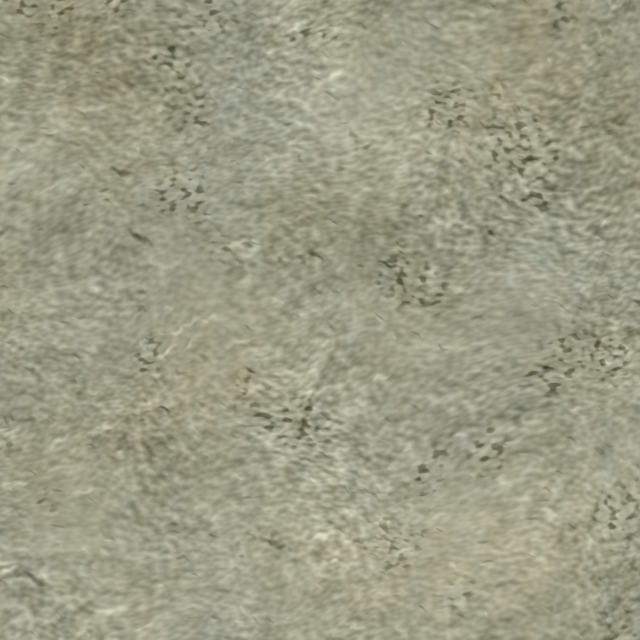
Write a three.js fragment shader that draws this texture.

```glsl
// Weathered grey-green stone: fine, soft, near-horizontal grain over broad clouds,
// with pale rising streaks, dark falling flecks and clusters of dark specks.
// Layered gradient noise sets the tone; flecks are scattered on jittered grids.

#define STONE_TONE 0.615
#define GRAIN_CONTRAST 0.125
#define CLOUD_CONTRAST 0.085
#define HUE_DRIFT 0.045
#define DARK_DEPTH 0.24
#define PALE_LIFT 0.11
#define CLUSTER_DEPTH 0.20
#define FALLING_TILT -0.36
#define RISING_TILT 0.24

varying vec2 vUv;

float hash(vec2 p) {
  return fract(sin(dot(p, vec2(127.1, 311.7))) * 43758.5453);
}

vec2 randomDirection(vec2 cell) {
  float angle = 6.2832 * hash(cell);
  return vec2(cos(angle), sin(angle));
}

// Gradient noise, roughly -0.7 to 0.7
float noise(vec2 p) {
  vec2 cell = floor(p);
  vec2 f = fract(p);
  vec2 u = f * f * f * (f * (f * 6.0 - 15.0) + 10.0);
  vec2 e = vec2(1.0, 0.0);
  float low = mix(dot(randomDirection(cell), f),
                  dot(randomDirection(cell + e.xy), f - e.xy), u.x);
  float high = mix(dot(randomDirection(cell + e.yx), f - e.yx),
                   dot(randomDirection(cell + e.xx), f - e.xx), u.x);
  return mix(low, high, u.y);
}

float clouds(vec2 p) {
  float sum = 0.0;
  float weight = 1.0;
  for (int i = 0; i < 3; i++) {
    sum += weight * noise(p);
    p = p * 2.1 + 17.3;
    weight *= 0.55;
  }
  return sum;
}

vec2 rotate(vec2 p, float angle) {
  float c = cos(angle);
  float s = sin(angle);
  return vec2(c * p.x + s * p.y, c * p.y - s * p.x);
}

// Soft lens-shaped flecks; share is the chance that a grid cell holds one
float flecks(vec2 p, float count, vec2 halfSize, float tilt, float share) {
  vec2 q = p * count;
  vec2 home = floor(q);
  float cover = 0.0;
  for (int y = -1; y <= 1; y++) {
    for (int x = -1; x <= 1; x++) {
      vec2 cell = home + vec2(float(x), float(y));
      vec2 center = cell + vec2(hash(cell + 3.7), hash(cell + 9.2));
      float angle = tilt + 0.5 * (hash(cell + 5.1) - 0.5);
      vec2 size = halfSize * mix(0.65, 1.15, hash(cell + 7.9));
      float d = length(rotate(q - center, angle) / size);
      float present = step(hash(cell + count), share);
      cover = max(cover, present * (1.0 - smoothstep(0.1, 1.0, d)));
    }
  }
  return cover;
}

void main() {
  // Gently bend the bedding and roughen the outlines
  vec2 p = vUv;
  p += 0.035 * vec2(noise(vUv * 4.0 + 31.0), noise(vUv * 4.0 + 57.0));
  vec2 ragged = p + 0.008 * vec2(noise(p * 60.0), noise(p * 60.0 + 23.0));
  vec2 falling = rotate(p, FALLING_TILT * 0.6);
  vec2 rising = rotate(p, RISING_TILT * 0.8);

  // Grain at three sizes
  float coarse = noise(rising * vec2(15.0, 30.0) + 11.0);
  float medium = noise(falling * vec2(44.0, 86.0) + 43.0);
  float fine = noise(rising * vec2(82.0, 135.0) + 71.0);
  float grain = 0.65 * coarse + medium + 0.9 * fine;
  float roughness = clamp(1.0 + 0.9 * noise(p * 5.0 + 83.0), 0.6, 1.5);

  // Broad patches
  float cloud = clouds(p * vec2(2.6, 3.6) + 5.0);
  float paleArea = smoothstep(-0.15, 0.4, clouds(rising * vec2(4.0, 7.0) + 91.0));
  float darkArea = smoothstep(0.12, 0.5, clouds(p * 5.5 + 64.0) + 0.16 * (p.x - 0.5));

  // Streaks, flecks and speck clusters
  float pale = flecks(ragged, 21.0, vec2(0.62, 0.16), RISING_TILT, 0.45) * paleArea;
  pale += 0.6 * flecks(ragged, 34.0, vec2(0.45, 0.2), FALLING_TILT, 0.2);
  float dark = flecks(ragged, 9.0, vec2(0.27, 0.075), FALLING_TILT, 0.13);
  dark += 0.4 * flecks(ragged, 28.0, vec2(0.42, 0.13), FALLING_TILT, 0.22);
  float specks = smoothstep(0.0, 0.45, noise(falling * vec2(58.0, 76.0) + 19.0) - 0.4 * fine);

  float tone = STONE_TONE + CLOUD_CONTRAST * cloud + GRAIN_CONTRAST * roughness * grain;
  tone += PALE_LIFT * pale - DARK_DEPTH * dark - CLUSTER_DEPTH * darkArea * specks;
  tone = clamp(tone, 0.2, 0.86);

  // Drift between cool green and warm buff
  float hue = noise(p * 4.2 + 101.0) + 0.5 * noise(p * 24.0 + 47.0);
  vec3 color = vec3(tone, tone, tone - 0.088);
  color += HUE_DRIFT * hue * vec3(0.6, 0.1, -0.5);
  gl_FragColor = vec4(color, 1.0);
}
```
